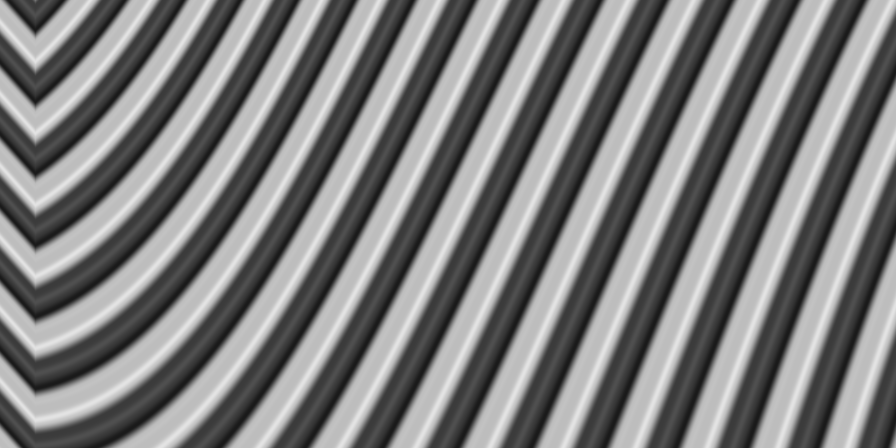
A WebGL 2 fragment shader for this background:

```glsl
#version 300 es
precision highp float;
// Grey ridged bands that sweep out from a vertical seam near the left edge.
// A smooth phase field bends the bands: steep and even on the right, flatter
// toward the lower left. Soft ridges across the phase give them relief.

uniform vec2 u_resolution;
out vec4 fragColor;

const float SEAM_X = 0.079;       // all lengths in canvas heights
const float SEAM_RATE = 6.25;     // band pairs per height along the seam
const float FAR_RATE = 2.5;       // the same, far from the seam
const float RATE_DECAY = 0.59;    // distance over which it falls off
const float SIDE_RATE = 6.75;     // band pairs per height going right
const float LEFT_RATE = 7.0;      // and going left

const float DARK_TONE = 0.23;
const float LIGHT_TONE = 0.74;

// Phase to the right of the seam; u runs right, v runs down from the top.
float sweepPhase(float u, float v) {
    float top = SIDE_RATE * u + 0.95 * (1.0 - exp(-2.1 * u * u));
    float downRate = mix(FAR_RATE, SEAM_RATE, exp(-u / RATE_DECAY));
    float bow = 0.35 * u * v * (1.0 - v);
    return top + downRate * v + bow;
}

// Phase over the canvas; both sides agree at the seam.
float bandPhase(vec2 p) {
    float u = p.x - SEAM_X;
    float v = 1.0 - p.y;
    return u < 0.0 ? SEAM_RATE * v - LEFT_RATE * u : sweepPhase(u, v);
}

// Soft bump at a place within the repeating unit cycle.
float ridge(float cycle, float place, float width) {
    float d = fract(cycle - place + 0.5) - 0.5;
    return exp(-d * d / (width * width));
}

// Coverage of the light half of the cycle, with soft edges.
float lightMask(float cycle, float softness) {
    float fromMiddle = abs(fract(cycle - 0.25) - 0.5);
    return 1.0 - smoothstep(0.25 - softness, 0.25 + softness, fromMiddle);
}

// Shaded tone across one dark and one light band.
float bandTone(float cycle, float softness) {
    float dark = DARK_TONE + 0.08 * ridge(cycle, 0.22, 0.06)
               - 0.13 * ridge(cycle, 0.42, 0.07);
    float light = LIGHT_TONE + 0.02 * ridge(cycle, 0.62, 0.04)
                + 0.15 * ridge(cycle, 0.86, 0.055);
    return mix(dark, light, lightMask(cycle, softness));
}

void main() {
    vec2 p = gl_FragCoord.xy / u_resolution.y;
    float phase = bandPhase(p);
    float softness = clamp(fwidth(phase), 0.075, 0.25);
    fragColor = vec4(vec3(bandTone(phase, softness)), 1.0);
}
```
